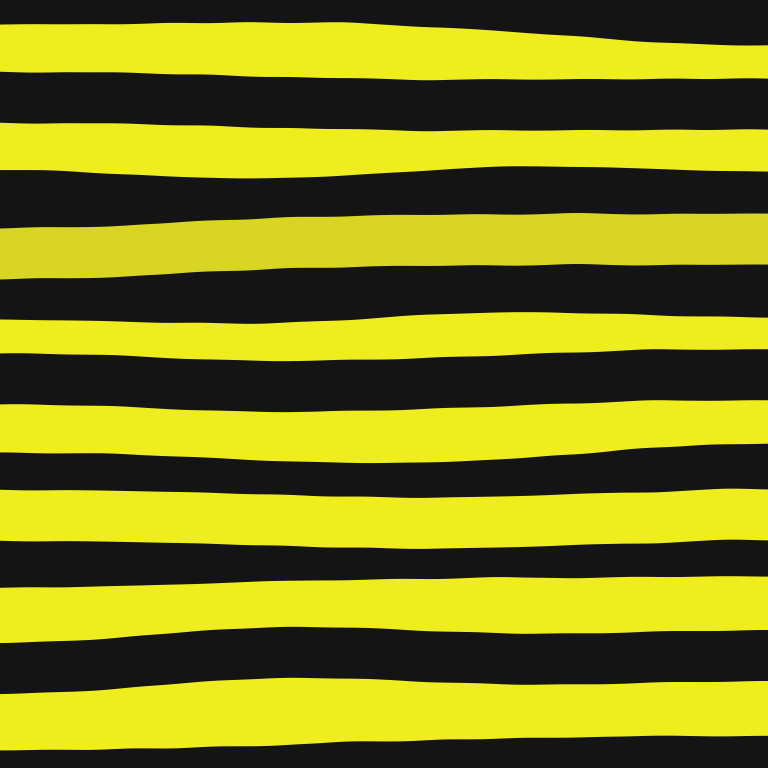
This pattern is drawn by a WebGL 2 fragment shader. Its source:

```glsl
#version 300 es
precision highp float;

uniform vec2 u_resolution;
out vec4 fragColor;

const vec3 BLACK = vec3(0.08, 0.08, 0.08);
const vec3 YELLOW = vec3(0.94, 0.93, 0.12);
const vec3 OLIVE = vec3(0.848, 0.838, 0.135);

const int CUTS = 11;
const int OLIVE_CUT = 3;
const float BAND_WIDTH = 0.0664;
const float WOBBLE = 0.0035;
const float WOBBLE_RATE = 10.0;

// Each cut: mean depth, then three cosine harmonics, in thousandths of the canvas
const vec4 SWAY[CUTS] = vec4[CUTS](
    vec4(38.8, -13.1, 6.7, -0.4),
    vec4(100.3, -4.5, -2.4, 0.0),
    vec4(223.9, 4.4, -1.5, -5.4),
    vec4(283.9, 8.4, 3.9, 1.3),
    vec4(414.1, 5.5, 0.7, -4.3),
    vec4(462.8, 4.4, -5.3, -1.7),
    vec4(593.1, 4.4, -9.7, 1.3),
    vec4(642.4, -0.7, -4.9, 0.9),
    vec4(756.1, 6.6, 2.0, 0.7),
    vec4(823.7, 3.3, 5.1, 5.2),
    vec4(966.5, 9.5, 1.1, 0.0)
);

float hash(vec2 p) {
    vec3 q = fract(vec3(p.xyx) * 0.1031);
    q += dot(q, q.yzx + 33.33);
    return fract((q.x + q.y) * q.z);
}

// One-dimensional gradient noise, with a separate profile per seed
float gradientNoise(float x, float seed) {
    float cell = floor(x);
    float t = x - cell;
    float slopeA = 2.0 * hash(vec2(cell, seed)) - 1.0;
    float slopeB = 2.0 * hash(vec2(cell + 1.0, seed)) - 1.0;
    float fade = t * t * t * (t * (6.0 * t - 15.0) + 10.0);
    return mix(slopeA * t, slopeB * (t - 1.0), fade);
}

// Depth of a hand-cut edge at position x
float cutDepth(float x, vec4 sway, float seed) {
    vec4 harmonics = cos(3.14159 * x * vec4(0.0, 1.0, 2.0, 3.0));
    float wobble = WOBBLE * gradientNoise(x * WOBBLE_RATE, seed);
    return 0.001 * dot(sway, harmonics) + wobble;
}

// Smooth coverage of the area below an edge
float below(float depth, float edge, float pixel) {
    return clamp((depth - edge) / pixel + 0.5, 0.0, 1.0);
}

void main() {
    vec2 uv = gl_FragCoord.xy / u_resolution;
    float depth = 1.0 - uv.y;
    float pixel = 1.0 / u_resolution.y;

    float ink = 0.0;
    vec3 paint = YELLOW;

    // Even cuts swap the ground; odd cuts lay a band of the opposite tone
    for (int i = 0; i < CUTS; i++) {
        float edge = cutDepth(uv.x, SWAY[i], float(i) + 5.0);
        float cover = below(depth, edge, pixel);
        if (i % 2 == 1) cover -= below(depth, edge + BAND_WIDTH, pixel);
        ink = mix(ink, 1.0 - ink, cover);

        // The muted band keeps its paint through its soft edges
        float fromCentre = abs(depth - edge - 0.5 * BAND_WIDTH);
        if (i == OLIVE_CUT && fromCentre < 0.75 * BAND_WIDTH) paint = OLIVE;
    }

    fragColor = vec4(mix(BLACK, paint, ink), 1.0);
}
```
